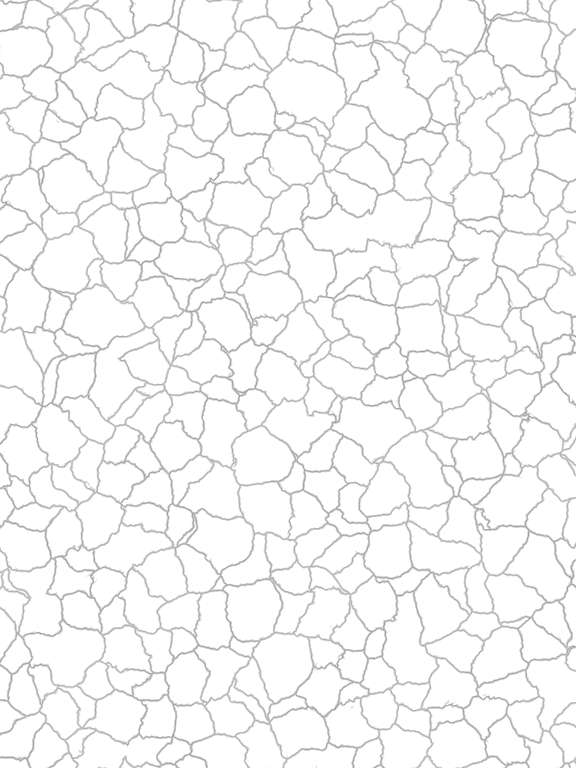
A WebGL 1 fragment shader for this pattern:

```glsl
precision highp float;
// Fine grey outlines of irregular, closely packed grains on white paper.
uniform vec2 u_resolution;

const float ROWS = 23.0;          // lattice rows over the canvas height
const float SIZE_SPREAD = 0.7;    // largest site weight: bigger gives more uneven grains
const float MERGE_SHARE = 0.22;   // share of sites joined to a neighbour
const float HALF_WIDTH = 0.0022;  // half line width in canvas heights
const float WARP_AMOUNT = 0.13;   // widest wobble in lattice units
const float WARP_FREQUENCY = 2.7; // slowest wobble
const vec3 PAPER = vec3(1.0);
const vec3 INK = vec3(0.635, 0.63, 0.63);

vec3 hash3(vec2 cell) {
  vec3 q = fract(vec3(cell.xyx) * vec3(0.1031, 0.1030, 0.0973));
  q += dot(q, q.yxz + 33.33);
  return fract((q.xxy + q.yzz) * q.zyx);
}

// Layered, rotated sines that bend straight borders.
vec2 warp(vec2 p) {
  float amount = WARP_AMOUNT;
  float frequency = WARP_FREQUENCY;
  mat2 turn = mat2(0.8, 0.6, -0.6, 0.8);
  vec2 axis = p;
  for (int i = 0; i < 5; i++) {
    axis = turn * axis + 1.7;
    p += amount * sin(frequency * axis.yx + 2.0 * sin(0.6 * frequency * axis));
    amount *= 0.48;
    frequency *= 1.9;
  }
  return p;
}

// Site position in xy, weight in z.
vec3 site(vec2 cell) {
  vec3 h = hash3(cell + 17.0);
  return vec3(cell + h.xy, SIZE_SPREAD * h.z * h.z);
}

// Some sites take the label of a lattice neighbour, giving concave grains.
vec2 grainLabel(vec2 cell) {
  vec3 h = hash3(cell + 71.0);
  vec2 side = h.y < 0.5 ? vec2(1.0, 0.0) : vec2(0.0, 1.0);
  return h.x < MERGE_SHARE ? cell + side : cell;
}

float power(vec2 p, vec3 s) {
  vec2 d = p - s.xy;
  return dot(d, d) - s.z;
}

// Distance to the nearest grain border, corrected for the warp's stretch.
float borderDistance(vec2 p) {
  const float STEP = 0.02;
  vec2 q = warp(p);
  vec2 stretchX = (warp(p + vec2(STEP, 0.0)) - q) / STEP;
  vec2 stretchY = (warp(p + vec2(0.0, STEP)) - q) / STEP;
  vec2 base = floor(q);

  // Owning site of the weighted cells
  float ownPower = 100.0;
  vec3 own = vec3(0.0);
  vec2 ownCell = base;
  for (int j = -2; j <= 2; j++) {
    for (int i = -2; i <= 2; i++) {
      vec2 cell = base + vec2(float(i), float(j));
      vec3 s = site(cell);
      float value = power(q, s);
      if (value < ownPower) {
        ownPower = value;
        own = s;
        ownCell = cell;
      }
    }
  }

  // Nearest border shared with another grain
  vec2 ownLabel = grainLabel(ownCell);
  float nearest = 10.0;
  for (int j = -2; j <= 2; j++) {
    for (int i = -2; i <= 2; i++) {
      vec2 cell = base + vec2(float(i), float(j));
      vec2 apart = grainLabel(cell) - ownLabel;
      if (dot(apart, apart) > 0.1) {
        vec3 s = site(cell);
        vec2 normal = s.xy - own.xy;
        float gap = 0.5 * (power(q, s) - ownPower);
        vec2 slope = vec2(dot(normal, stretchX), dot(normal, stretchY));
        nearest = min(nearest, gap / max(length(slope), 0.001));
      }
    }
  }
  return nearest;
}

void main() {
  vec2 p = gl_FragCoord.xy / u_resolution.y * ROWS;
  float halfWidth = max(HALF_WIDTH, 1.0 / u_resolution.y);
  float line = max(1.0 - borderDistance(p) / ROWS / halfWidth, 0.0);

  // Slightly uneven pen pressure
  float pressure = 0.95 + 0.08 * sin(1.3 * p.x + 2.0 * sin(0.9 * p.y));
  gl_FragColor = vec4(mix(PAPER, INK, line * pressure), 1.0);
}
```
